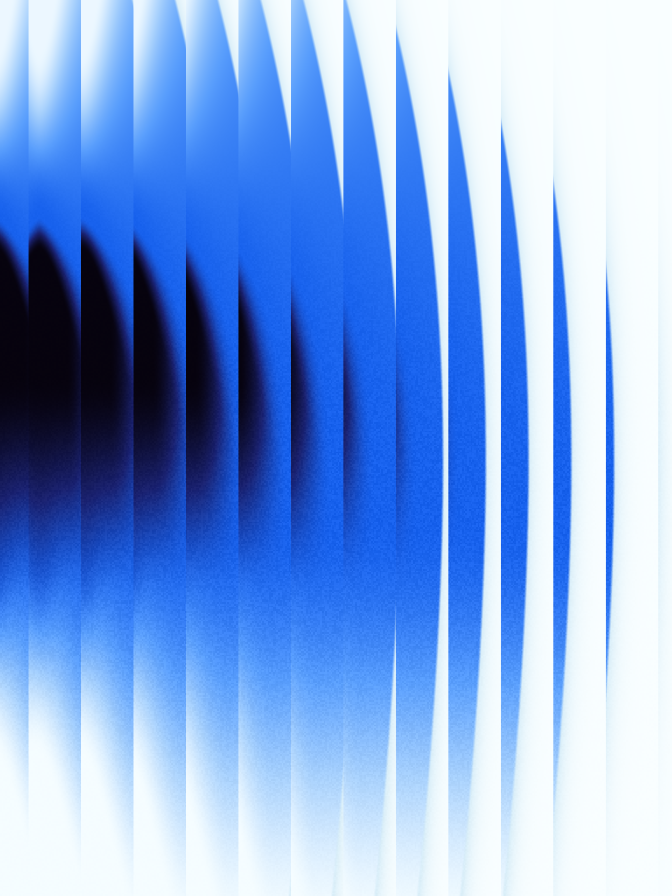
Give the GLSL for this background, as a Shadertoy shader.

```glsl
// Dark blue glow seen through a row of vertical ribbed-glass slats.

#define SLAT_WIDTH 0.0781   // share of the canvas width
#define SLAT_OFFSET 0.0417  // left edge of slat zero
#define SLAT_DRIFT 0.185    // view shift from slat to slat, in slat widths
#define LAST_SLAT 11.0      // slat holding the tip of the glow
#define CORE_CENTER -1.82   // dark core axis in refracted space
#define CORE_TOP 0.26       // upper end of the core, measured from the top
#define TIP vec2(0.167, 0.521)
#define GRAIN 0.055
#define GRAIN_CELLS vec2(384.0, 512.0)

const vec3 BLACK = vec3(0.025, 0.01, 0.055);
const vec3 NAVY  = vec3(0.10, 0.13, 0.44);
const vec3 BLUE  = vec3(0.09, 0.38, 0.93);
const vec3 SKY   = vec3(0.35, 0.62, 0.99);
const vec3 PALE  = vec3(0.66, 0.82, 0.99);
const vec3 WHITE = vec3(0.96, 0.99, 1.0);

float hash(vec2 p) {
    vec3 h = fract(vec3(p.xyx) * 0.1031);
    h += dot(h, h.yzx + 33.33);
    return fract((h.x + h.y) * h.z);
}

// Blue to white in three even steps.
vec3 lightRamp(float t) {
    t *= 3.0;
    vec3 color = mix(BLUE, SKY, clamp(t, 0.0, 1.0));
    color = mix(color, PALE, clamp(t - 1.0, 0.0, 1.0));
    return mix(color, WHITE, clamp(t - 2.0, 0.0, 1.0));
}

// Blue to black through navy.
vec3 darken(vec3 color, float depth) {
    color = mix(color, NAVY, clamp(depth * 2.0, 0.0, 1.0));
    return mix(color, BLACK, clamp(depth * 2.0 - 1.0, 0.0, 1.0));
}

// Right boundary of the glow; the upper arc bends faster than the lower.
float glowEdge(float y) {
    float dy = y - TIP.y;
    float bend = dy < 0.0 ? pow(-dy / 0.228, 2.2) : pow(dy / 0.26, 1.75);
    return TIP.x * (1.0 - bend);
}

// Scene behind the glass: q runs across, y runs down from the top.
vec3 scene(float q, float y, float pixel) {
    float s = abs(q - CORE_CENTER);
    float coreTop = CORE_TOP + 0.1376 * s * sqrt(s);
    float axis = exp(-s * s / 0.1);

    // Pale fades above and below the core
    float above = smoothstep(0.02, 0.2 + 0.6 * pow(s, 1.6), coreTop - y);
    float fadeEnd = mix(0.84, 1.05, smoothstep(-1.9, -0.6, q));
    float below = smoothstep(0.58 + 0.04 * axis, fadeEnd, y);
    vec3 color = lightRamp(max(above * 0.96, below));

    // Dark core with a crisp top and a slow lower fade
    float softness = mix(0.018, 0.08, smoothstep(-1.8, -0.4, q));
    float depth = smoothstep(coreTop - softness, coreTop + softness, y);
    depth *= 1.0 - smoothstep(0.42, 0.67 + 0.03 * axis, y);
    depth *= 1.0 - smoothstep(-1.3, -0.3, q);
    color = darken(color, depth);

    // White surround with a cool fringe
    float outside = q - glowEdge(y);
    vec3 surround = vec3(0.975, 0.995, 1.0)
        - vec3(0.14, 0.07, 0.03) * exp(-max(outside, 0.0) / 0.16);
    float blur = max(0.035, pixel);
    return mix(color, surround, smoothstep(-blur, blur, outside));
}

void mainImage(out vec4 fragColor, in vec2 fragCoord) {
    vec2 uv = fragCoord / iResolution.xy;
    float y = 1.0 - uv.y;

    // Each slat repeats a slightly shifted view of the scene
    float x = (uv.x - SLAT_OFFSET) / SLAT_WIDTH;
    float slat = floor(x);
    float local = x - slat;
    float pixel = 1.0 / (iResolution.x * SLAT_WIDTH);
    float q = local + SLAT_DRIFT * (slat - LAST_SLAT);

    // Blend with the previous slat across its border
    vec3 previous = scene(q + 1.0 - SLAT_DRIFT, y, pixel);
    vec3 color = mix(previous, scene(q, y, pixel), smoothstep(0.0, pixel, local));

    // Fine grain, strongest in the blue midtones
    float tone = dot(color, vec3(0.3, 0.5, 0.2));
    float noise = hash(floor(uv * GRAIN_CELLS)) - 0.5;
    color += noise * GRAIN * 4.0 * tone * (1.0 - tone) * smoothstep(0.1, 0.55, y);

    fragColor = vec4(clamp(color, 0.0, 1.0), 1.0);
}
```
